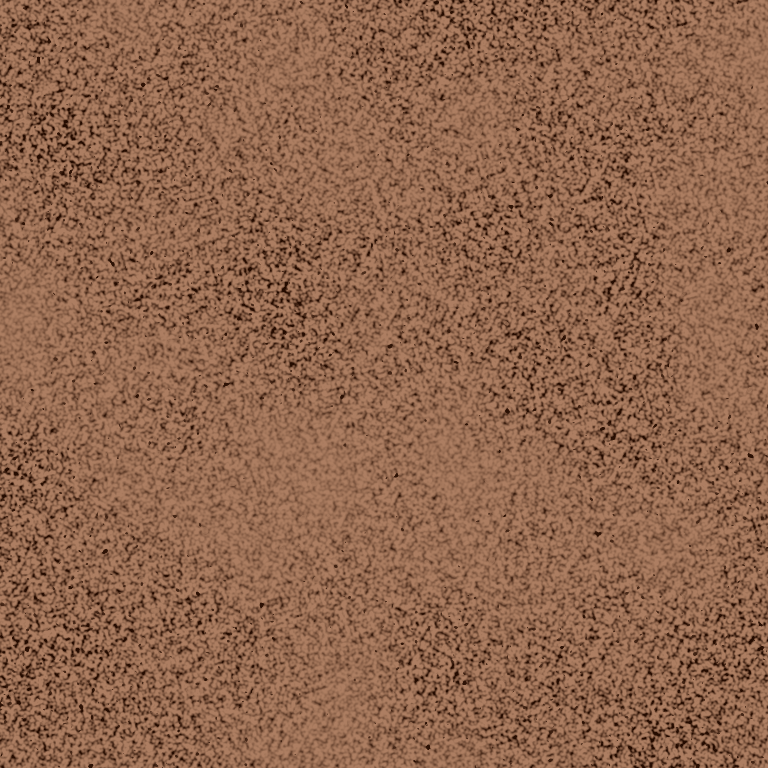
Write a Shadertoy shader that draws this texture.

```glsl
vec2 hash2(vec2 p) {
    vec3 q = fract(p.xyx * vec3(0.1031, 0.1030, 0.0973));
    q += dot(q, q.yzx + 33.33);
    return fract((q.xx + q.yz) * q.zy);
}

float cornerSlope(vec2 cell, vec2 offset) {
    float angle = 6.2832 * hash2(cell + 400.0).x;
    return dot(vec2(cos(angle), sin(angle)), offset);
}

// Gradient noise, scaled to a spread of about one
float gradientNoise(vec2 p) {
    vec2 i = floor(p), f = fract(p);
    vec2 u = f * f * f * (f * (f * 6.0 - 15.0) + 10.0);
    vec2 e = vec2(1.0, 0.0);
    float low = mix(cornerSlope(i, f), cornerSlope(i + e, f - e), u.x);
    float high = mix(cornerSlope(i + e.yx, f - e.yx), cornerSlope(i + 1.0, f - 1.0), u.x);
    return 5.0 * mix(low, high, u.y);
}

mat2 turn(float a) {
    return mat2(cos(a), sin(a), -sin(a), cos(a));
}

// One randomly turned oval per occupied cell; returns its coverage
float specks(vec2 uv, float scale, float chance, vec2 radii, float ragged) {
    vec2 p = uv * scale;
    vec2 cell = floor(p);
    vec2 place = hash2(cell + 61.0);
    vec2 kind = hash2(cell + 137.0);
    vec2 shape = hash2(cell + 291.0);
    vec2 d = turn(6.2832 * shape.x) * (fract(p) - 0.3 - 0.4 * place);
    d.y *= 1.1 + 0.9 * shape.y;
    float radius = mix(radii.x, radii.y, kind.y * kind.y);
    float edge = 0.7 * scale / iResolution.y;
    float dist = length(d) - radius * (1.0 + 0.2 * ragged);
    return (1.0 - smoothstep(-edge, edge, dist)) * step(kind.x, chance);
}

void mainImage(out vec4 fragColor, in vec2 fragCoord) {
    vec2 uv = fragCoord / iResolution.y;

    // Broad clouds vary how strong and how dark the grain is
    float cloud = 0.7 * gradientNoise(uv * 3.1 + 7.3) + 0.5 * gradientNoise(turn(0.6) * uv * 8.0 + 21.0);
    float contrast = clamp(1.0 + 0.2 * cloud, 0.6, 1.5);

    // Fine grain in turned layers, so that no lattice shows
    float fine = gradientNoise(turn(0.5) * uv * 215.0 + 90.0);
    float medium = gradientNoise(turn(1.2) * uv * 118.0 + 150.0);
    float coarse = gradientNoise(turn(0.9) * uv * 45.0 + 60.0);
    float grain = contrast * (0.78 * fine + 0.58 * medium + 0.22 * coarse) + 0.14 * cloud;
    float tone = 0.85 - 0.19 * grain - 0.04 * grain * grain;

    // Pale rounded grains
    float pale = specks(uv + 0.37, 48.0, 0.10, vec2(0.1, 0.28), medium);
    tone = mix(tone, 0.99, 0.7 * pale);

    // Dark flecks, small and large
    float density = clamp(1.0 + 0.7 * cloud, 0.15, 2.5);
    float small = specks(turn(0.35) * uv + 2.0, 92.0, 0.13 * density, vec2(0.10, 0.24), fine);
    float large = specks(turn(0.8) * uv + 3.0, 42.0, 0.06 * density, vec2(0.07, 0.18), fine);
    tone = mix(tone, 0.02, 0.85 * small);
    tone = mix(tone, -0.12, 0.95 * large);

    vec3 umber = vec3(0.21, 0.10, 0.045);
    vec3 clay = vec3(0.66, 0.48, 0.37);
    fragColor = vec4(mix(umber, clay, clamp(tone, -0.15, 1.04)), 1.0);
}
```
